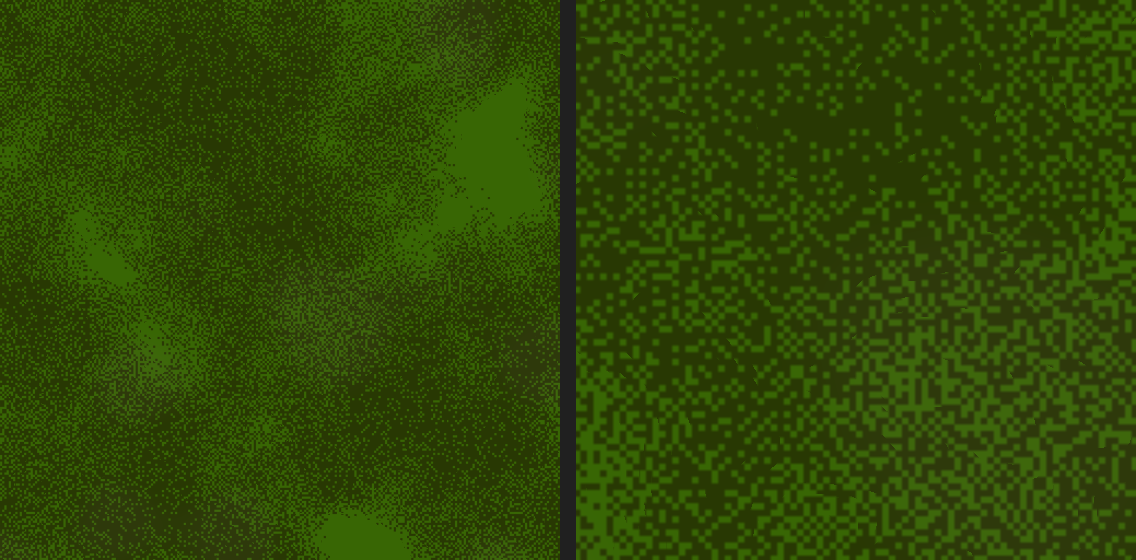
Left: the whole. Right: its middle third, enlarged.
This texture is drawn by a three.js fragment shader. Its source:

```glsl
// Mossy green ground in two tones, drawn as a fine square-grain dither.
// Layered cellular blobs set how dense the light grains are; a high-passed
// hash ranks each grain so that they spread evenly, in chains and checkers.

#define GRAINS 256.0       // grains across the canvas
#define GRAIN_SOFT 0.3     // half width of the grain edge, in grains
#define CLOUD_SCALE 4.5    // largest blobs across the canvas
#define BASE_DENSITY 0.13  // share of light grains in the darkest parts
#define CLOUD_GAIN 1.12    // how quickly clouds fill with light grains
#define HAZE 0.035         // strength of the faint grey patches
#define SPECK_RATE 0.00004 // share of rare navy grains
#define DARK_MOSS vec3(0.157, 0.220, 0.010)
#define LIGHT_MOSS vec3(0.218, 0.400, 0.014)
#define NAVY vec3(0.06, 0.07, 0.20)

varying vec2 vUv;

float hash(vec2 p) {
  vec3 q = fract(p.xyx * vec3(0.1031, 0.1030, 0.0973));
  q += dot(q, q.yzx + 33.33);
  return fract((q.x + q.y) * q.z);
}

// Cellular noise: one soft round blob of random strength per cell
float blobs(vec2 p) {
  vec2 cell = floor(p);
  float sum = 0.0;
  for (int y = -1; y <= 1; y++) {
    for (int x = -1; x <= 1; x++) {
      vec2 id = cell + vec2(float(x), float(y));
      vec2 center = id + vec2(hash(id + 17.3), hash(id + 61.7));
      vec2 offset = p - center;
      float falloff = max(0.0, 1.0 - dot(offset, offset));
      sum += hash(id + 113.1) * falloff * falloff * falloff;
    }
  }
  return sum;
}

// Share of light grains at a place: bent, layered blobs
float grainDensity(vec2 uv) {
  vec2 bent = uv + 0.03 * sin(uv.yx * vec2(11.0, 9.0) + vec2(0.6, 2.1));
  bent += 0.012 * sin(bent.yx * vec2(27.0, 31.0));
  float clouds = 0.0;
  float weight = 0.6;
  float scale = CLOUD_SCALE;
  for (int i = 0; i < 3; i++) {
    clouds += weight * blobs(bent * scale + 23.0 * float(i + 1));
    weight *= 0.5;
    scale *= 2.0;
  }
  return BASE_DENSITY + CLOUD_GAIN * clouds * clouds;
}

// Near-uniform rank of a grain, pushed away from that of its neighbours
float grainRank(vec2 id) {
  float sides = hash(id + vec2(1.0, 0.0)) + hash(id - vec2(1.0, 0.0))
              + hash(id + vec2(0.0, 1.0)) + hash(id - vec2(0.0, 1.0));
  return smoothstep(-0.72, 0.72, hash(id) - 0.25 * sides);
}

// Light (x) and navy (y) coverage of one grain
vec2 grain(vec2 id, float density) {
  return vec2(step(grainRank(id), density),
              step(1.0 - SPECK_RATE, hash(id + 401.9)));
}

void main() {
  float density = grainDensity(vUv);

  // Blend the four nearest grains across narrow soft edges
  vec2 p = vUv * GRAINS - 0.5;
  vec2 id = floor(p) + 5.0;
  vec2 edge = smoothstep(0.5 - GRAIN_SOFT, 0.5 + GRAIN_SOFT, fract(p));
  vec2 lower = mix(grain(id, density), grain(id + vec2(1.0, 0.0), density), edge.x);
  vec2 upper = mix(grain(id + vec2(0.0, 1.0), density),
                   grain(id + vec2(1.0, 1.0), density), edge.x);
  vec2 cover = mix(lower, upper, edge.y);

  // Two moss tones, a faint haze and the rare specks
  vec3 color = mix(DARK_MOSS, LIGHT_MOSS, cover.x);
  float haze = smoothstep(0.55, 1.0, blobs(vUv * 5.0 + 201.0));
  color += HAZE * haze * vec3(0.7, 0.1, 1.0);
  color = mix(color, NAVY, cover.y);
  gl_FragColor = vec4(color, 1.0);
}
```
